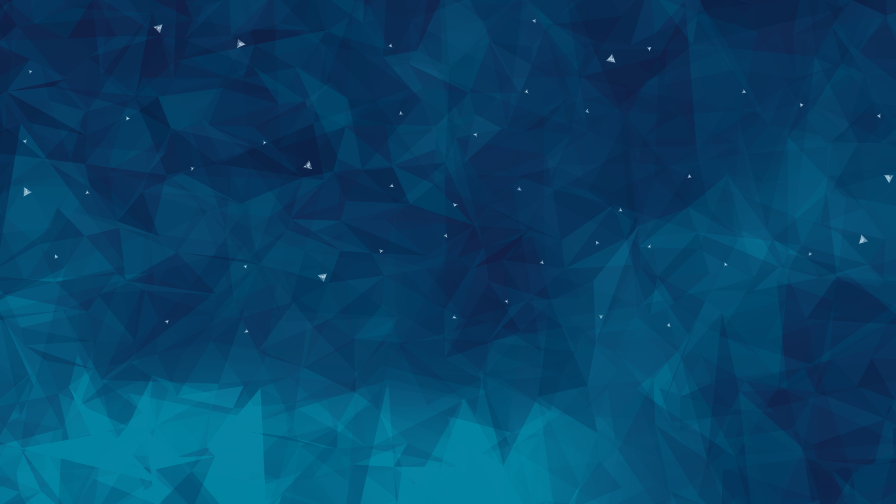
This background is drawn by a WebGL 1 fragment shader. Its source:

```glsl
precision highp float;
// Night-blue low-poly backdrop: several jittered triangle meshes are layered
// translucently over a smooth tone field, then coloured by a navy-to-cyan ramp.
// Small faceted sparkles are scattered over the upper part.
uniform vec2 u_resolution;

vec2 hash2(vec2 p) {
    vec3 q = fract(p.xyx * vec3(0.1031, 0.1030, 0.0973));
    q += dot(q, q.yzx + 33.33);
    return fract((q.xx + q.yz) * q.zy);
}

float blob(vec2 p, vec2 center, vec2 radius) {
    vec2 d = (p - center) / radius;
    return exp(-dot(d, d));
}

// Broad light and shade; p is in canvas heights
float toneField(vec2 p) {
    float low = 1.0 - smoothstep(0.10, 0.32, p.y);
    float left = 1.0 - smoothstep(1.0, 1.55, p.x);
    float tone = 0.37 - 0.14 * smoothstep(0.6, 1.0, p.y) + 0.48 * low * left;
    tone += 0.32 * blob(p, vec2(1.56, 0.52), vec2(0.24, 0.13));
    tone += 0.26 * blob(p, vec2(0.05, 0.38), vec2(0.24, 0.22));
    tone += 0.17 * blob(p, vec2(0.62, 0.50), vec2(0.16, 0.16));
    tone += 0.24 * blob(p, vec2(1.22, 0.32), vec2(0.22, 0.16));
    tone += 0.16 * blob(p, vec2(0.85, 0.80), vec2(0.25, 0.20));
    tone += 0.28 * blob(p, vec2(0.42, 0.17), vec2(0.22, 0.10));
    tone += 0.22 * blob(p, vec2(0.88, 0.04), vec2(0.20, 0.12));
    tone -= 0.30 * blob(p, vec2(0.98, 0.42), vec2(0.14, 0.16));
    tone -= 0.18 * blob(p, vec2(0.65, 0.66), vec2(0.18, 0.16));
    tone -= 0.18 * blob(p, vec2(1.36, 0.68), vec2(0.20, 0.14));
    tone -= 0.20 * blob(p, vec2(1.70, 0.18), vec2(0.26, 0.25));
    tone -= 0.12 * blob(p, vec2(0.40, 0.36), vec2(0.20, 0.08));
    return tone - 0.14 * blob(p, vec2(0.05, 0.90), vec2(0.35, 0.30));
}

vec3 ramp(float t) {
    vec3 c = mix(vec3(0.05, 0.13, 0.28), vec3(0.025, 0.21, 0.37), clamp(t / 0.3, 0.0, 1.0));
    c = mix(c, vec3(0.02, 0.27, 0.42), clamp((t - 0.3) / 0.2, 0.0, 1.0));
    c = mix(c, vec3(0.02, 0.34, 0.49), clamp((t - 0.5) / 0.22, 0.0, 1.0));
    return mix(c, vec3(0.01, 0.51, 0.63), clamp((t - 0.72) / 0.28, 0.0, 1.0));
}

vec2 meshVertex(vec2 cell, float seed) {
    return cell + 0.98 * (hash2(cell + seed) - 0.5);
}

float edgeDistance(vec2 p, vec2 a, vec2 b) {
    vec2 e = b - a, d = p - a;
    return (e.x * d.y - e.y * d.x) / max(length(e), 0.0001);
}

float triangleCover(vec2 p, vec2 a, vec2 b, vec2 c, float pixel) {
    float winding = edgeDistance(c, a, b) < 0.0 ? -1.0 : 1.0;
    vec3 d = winding * vec3(edgeDistance(p, a, b), edgeDistance(p, b, c), edgeDistance(p, c, a));
    return clamp(min(d.x, min(d.y, d.z)) / pixel + 0.5, 0.0, 1.0);
}

// Blends one rotated, stretched triangle mesh over the surface (tone, tint)
vec2 meshLayer(vec2 surface, vec2 p, vec2 scale, float angle, float seed, float opacity) {
    mat2 turn = mat2(cos(angle), sin(angle), -sin(angle), cos(angle));
    vec2 q = turn * (p * scale);
    float pixel = 0.5 * (scale.x + scale.y) / u_resolution.y;
    for (int j = -1; j <= 1; j++) {
        for (int i = -1; i <= 1; i++) {
            vec2 cell = floor(q) + vec2(float(i), float(j));
            vec2 a = meshVertex(cell, seed);
            vec2 b = meshVertex(cell + vec2(1.0, 0.0), seed);
            vec2 c = meshVertex(cell + vec2(1.0, 1.0), seed);
            vec2 d = meshVertex(cell + vec2(0.0, 1.0), seed);
            // Random choice of the diagonal
            if (hash2(cell + seed + 7.3).x < 0.5) {
                vec2 first = a;
                a = b; b = c; c = d; d = first;
            }
            float patchiness = mix(0.25, 1.0, hash2(floor(cell / 3.0) + seed + 3.7).x);
            for (int k = 0; k < 2; k++) {
                vec2 m = k == 0 ? b : c;
                vec2 n = k == 0 ? c : d;
                float cover = triangleCover(q, a, m, n, pixel);
                if (cover > 0.0) {
                    vec2 h = hash2(cell + seed + 19.1 + 31.7 * float(k));
                    vec2 centroid = ((a + m + n) / 3.0 * turn) / scale;
                    float tint = hash2(h * 97.0 + seed).x - 0.5;
                    vec2 facet = vec2(toneField(centroid) + 0.85 * (h.x - 0.5), tint);
                    float alpha = opacity * patchiness * (0.2 + 0.8 * h.y);
                    surface = mix(surface, facet, cover * alpha);
                }
            }
        }
    }
    return surface;
}

// Sparkle coverage: mostly tiny points, a few larger faceted triangles
float sparkles(vec2 p) {
    vec2 cell = floor(p / 0.14);
    vec2 h = hash2(cell + 51.7);
    vec2 center = (cell + 0.12 + 0.76 * hash2(cell + 83.1)) * 0.14;
    vec2 d = p - center;
    float present = step(h.x, 0.72) * step(0.33, center.y);
    float radius = h.y > 0.76 ? 0.0052 : 0.0022;
    float angle = atan(d.y, d.x + 0.00001) + 6.283 * h.x;
    float side = length(d) * cos(mod(angle, 2.0944) - 1.0472);
    float shape = clamp((radius - side) * u_resolution.y + 0.5, 0.0, 1.0);
    float facet = 0.35 + 0.65 * hash2(vec2(floor(angle / 1.0472), h.y * 91.0)).x;
    float core = exp(-dot(d, d) / (0.4 * radius * radius));
    return present * max(shape * facet * 0.8, core * 0.9);
}

void main() {
    vec2 p = gl_FragCoord.xy / u_resolution.y;
    vec2 surface = vec2(toneField(p), 0.0);
    surface = meshLayer(surface, p, vec2(5.0, 4.4), 0.35, 11.0, 1.0);
    surface = meshLayer(surface, p, vec2(6.0, 9.0), 2.10, 129.0, 0.70);
    surface = meshLayer(surface, p, vec2(12.0, 7.0), 0.90, 47.0, 0.65);
    surface = meshLayer(surface, p, vec2(11.0, 17.0), -0.25, 83.0, 0.55);
    vec3 color = ramp(surface.x) + surface.y * vec3(0.06, -0.01, 0.01);
    color = mix(color, vec3(0.80, 0.91, 0.98), sparkles(p));
    gl_FragColor = vec4(color, 1.0);
}
```
